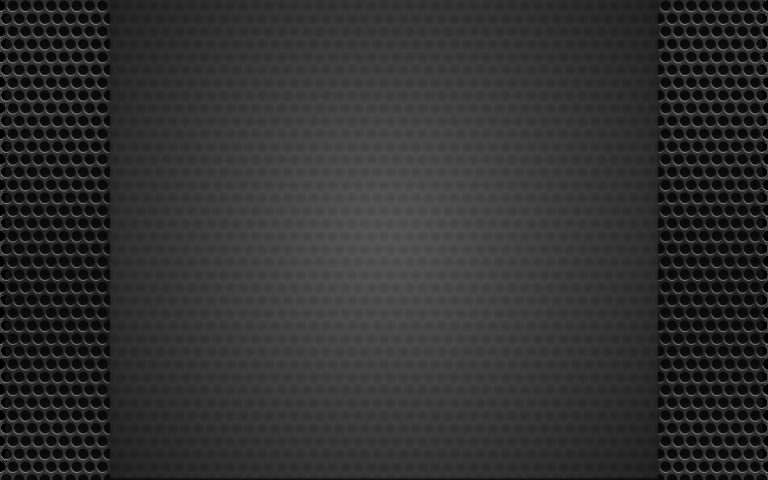
Give the GLSL for this background, as a WebGL 2 fragment shader.

```glsl
#version 300 es
precision highp float;
// Dark perforated metal with a translucent panel over its middle.
// Staggered holes come from a repeated cell; the panel shows them blurred
// beneath a soft radial glow. Lengths are fractions of the canvas height.

uniform vec2 u_resolution;
out vec4 fragColor;

#define PITCH 0.02667
#define HOLE_RADIUS 0.41
#define FIRST_ROW 0.0128
#define PANEL_HALF_WIDTH 0.571
#define GLOW_CENTER vec2(0.0, 0.51)
#define GLOW_PEAK 0.345
#define GLOW_FALLOFF 0.275
#define SPOT_DEPTH 0.045

float hash(vec2 p) {
    return fract(sin(dot(p, vec2(127.1, 311.7))) * 43758.5453);
}

// Offset from the nearest hole centre, in units of the pitch
vec2 holeCell(vec2 p) {
    vec2 q = vec2(p.x, 1.0 - p.y - FIRST_ROW) / PITCH;
    float row = floor(q.y + 0.5);
    q.x += 0.5 * mod(row, 2.0);
    vec2 cell = q - floor(q + 0.5);
    return vec2(cell.x, -cell.y);
}

// Sharp metal mesh with a lit lower lip around every hole
float meshShade(vec2 p, float pixel) {
    vec2 cell = holeCell(p);
    float d = length(cell) - HOLE_RADIUS;
    float aa = 0.75 * pixel / PITCH;
    float metal = 0.165 + 0.03 * sin(p.y * 7.0 + 2.0);
    metal += 0.025 * (hash(floor(p * 480.0)) - 0.5);

    vec2 facing = cell / max(length(cell), 0.001);
    float lit = smoothstep(0.1, 1.0, dot(facing, normalize(vec2(-0.35, -1.0))));
    float shaded = smoothstep(0.2, 1.0, facing.y);
    float rim = exp(-pow((d - 0.015) / 0.055, 2.0));

    float inside = 0.035 + 0.025 * smoothstep(0.1, -0.4, cell.y);
    float shade = mix(inside, metal, smoothstep(-aa, aa, d));
    return shade + rim * (0.32 * lit - 0.05 * shaded);
}

// Smooth panel with blurred dark spots and a central glow
float panelShade(vec2 p, vec2 fromCenter) {
    float r = length(fromCenter - GLOW_CENTER);
    float glow = GLOW_PEAK - GLOW_FALLOFF * (sqrt(r * r + 0.0036) - 0.03);
    glow = max(glow, 0.145);
    vec2 cell = holeCell(p);
    float spot = smoothstep(0.62, 0.05, length(cell * vec2(0.85, 1.0)));
    return glow - SPOT_DEPTH * spot * (0.6 + 1.3 * glow);
}

void main() {
    float pixel = 1.0 / u_resolution.y;
    vec2 p = gl_FragCoord.xy * pixel;
    vec2 fromCenter = vec2(p.x - 0.5 * u_resolution.x * pixel, p.y);

    // Positive outside the panel
    float edge = abs(fromCenter.x) - PANEL_HALF_WIDTH;
    float panel = panelShade(p, fromCenter);
    panel *= 1.0 - 0.12 * exp(edge / 0.012);
    panel *= mix(0.4, 1.0, smoothstep(0.001, 0.006, p.y));

    float mesh = meshShade(p, pixel);
    mesh *= 1.0 - 0.35 * exp(-max(edge, 0.0) / 0.007);

    float shade = mix(panel, mesh, smoothstep(-0.002, 0.002, edge));
    fragColor = vec4(vec3(clamp(shade, 0.0, 1.0)), 1.0);
}
```
